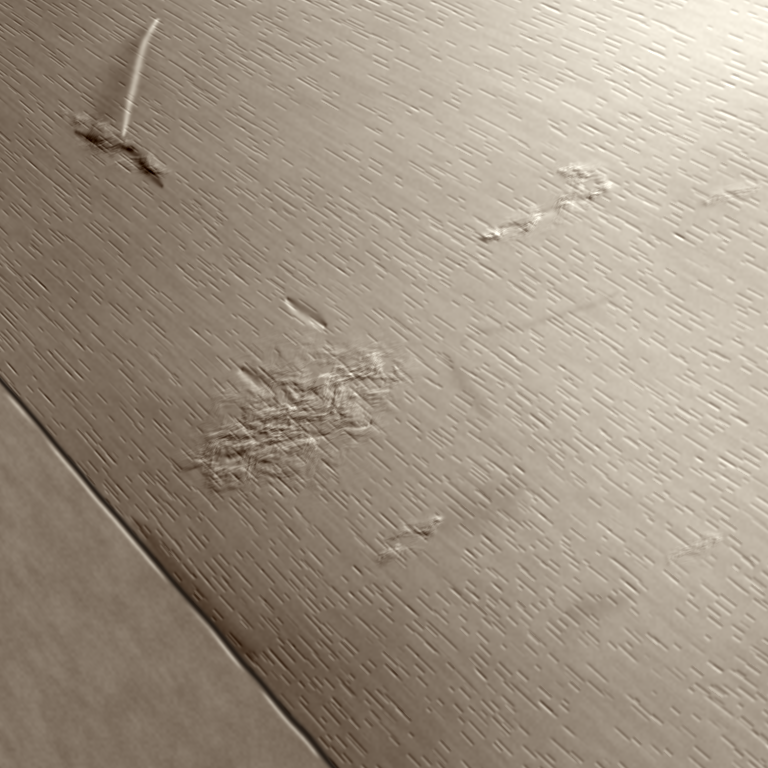
Reproduce this texture procedurally as a WebGL 1 fragment shader.

```glsl
precision highp float;
// Worn wooden floor seen at a slant: a pale plank with pores, knots and gouges,
// a dark seam and a plain plank at the lower left. Pores follow lines from a
// vanishing point; damage is a height field lit from the upper right.
uniform vec2 u_resolution;

const vec3 DARK_WOOD = vec3(0.46, 0.40, 0.34);
const vec3 PALE_WOOD = vec3(0.92, 0.89, 0.83);
const vec3 SEAM_COLOR = vec3(0.13, 0.10, 0.075);
const vec2 VANISHING = vec2(-1.05, 1.72);
const vec2 LIGHT_STEP = vec2(0.0028, 0.0028);

float hash(vec2 p) {
  vec3 q = fract(vec3(p.xyx) * 0.1031);
  q += dot(q, q.yzx + 33.33);
  return fract((q.x + q.y) * q.z);
}

float noise(vec2 p) {
  vec2 i = floor(p), f = fract(p);
  f = f * f * (3.0 - 2.0 * f);
  return mix(mix(hash(i), hash(i + vec2(1, 0)), f.x),
             mix(hash(i + vec2(0, 1)), hash(i + vec2(1, 1)), f.x), f.y);
}

float fbm(vec2 p) {
  float sum = 0.0, gain = 0.5;
  for (int i = 0; i < 4; i++) {
    sum += gain * noise(p);
    p = mat2(1.6, 1.2, -1.2, 1.6) * p + 7.3;
    gain *= 0.5;
  }
  return sum;
}

// Soft stroke from a to b, thinning toward both ends
float stroke(vec2 p, vec2 a, vec2 b, float width) {
  vec2 ab = b - a;
  float along = clamp(dot(p - a, ab) / dot(ab, ab), 0.0, 1.0);
  float d = length(p - a - ab * along);
  float taper = 0.45 + 2.2 * along * (1.0 - along);
  return exp(-pow(d / (width * taper), 2.0));
}

// Height of the damaged surface: crumbled patches minus cut gouges
float relief(vec2 p) {
  vec2 w = p + 0.012 * (vec2(noise(p * 38.0), noise(p * 38.0 + 19.0)) - 0.5);
  float patches = stroke(w, vec2(0.28, 0.40), vec2(0.50, 0.52), 0.068);
  patches += 0.9 * stroke(w, vec2(0.63, 0.69), vec2(0.78, 0.75), 0.014);
  patches += 0.9 * stroke(w, vec2(0.73, 0.78), vec2(0.79, 0.76), 0.016);
  patches += 0.8 * stroke(w, vec2(0.50, 0.275), vec2(0.57, 0.32), 0.015);
  patches += 0.7 * stroke(w, vec2(0.09, 0.85), vec2(0.21, 0.78), 0.018);
  patches += 0.4 * stroke(w, vec2(0.87, 0.27), vec2(0.94, 0.30), 0.014);
  patches += 0.4 * stroke(w, vec2(0.92, 0.74), vec2(0.99, 0.76), 0.012);
  vec2 chip = mat2(0.93, -0.37, 0.37, 0.93) * w * vec2(42.0, 76.0);
  float h = patches * 0.75 * smoothstep(0.25, 0.75, fbm(chip));
  h -= 0.34 * stroke(w, vec2(0.30, 0.405), vec2(0.48, 0.452), 0.006);
  h -= 0.40 * stroke(w, vec2(0.372, 0.608), vec2(0.425, 0.575), 0.007);
  h -= 0.42 * stroke(w, vec2(0.315, 0.515), vec2(0.385, 0.478), 0.010);
  h -= 0.25 * stroke(w, vec2(0.65, 0.705), vec2(0.77, 0.745), 0.006);
  return h;
}

// One layer of short grooves, each with a bright and a shaded wall
float pores(vec2 g, float size, float amount) {
  vec2 cell = vec2(0.050, 0.0115) * size;
  vec2 s = g / cell;
  float row = floor(s.y);
  s.x += 13.0 * hash(vec2(row, size * 31.0));
  vec2 id = vec2(floor(s.x), row) + size * 57.0;
  vec2 f = fract(s) - 0.5;
  float halfLength = mix(0.12, 0.40, hash(id));
  float body = 1.0 - smoothstep(halfLength - 0.10, halfLength + 0.05, abs(f.x));
  float d = (f.y - 0.35 * (hash(id + 11.0) - 0.5)) * cell.y / 0.0019;
  float depth = smoothstep(1.0 - amount, 1.3 - amount, hash(id + 23.0));
  return -d * exp(-d * d) * body * depth;
}

// Broad light: dim at the left and bottom, glare in the upper right
float sheen(vec2 p) {
  float light = 0.47 + 0.32 * smoothstep(0.05, 0.9, p.x + 0.25 * (p.y - 0.5));
  light -= 0.15 * (1.0 - smoothstep(0.0, 0.5, p.y));
  vec2 toGlare = (p - vec2(0.98, 0.98)) / vec2(0.30, 0.16);
  return light + 0.19 * exp(-dot(toGlare, toGlare));
}

// Darker stains, the gray knot and its pale lip
float stains(vec2 p) {
  vec2 w = p + 0.02 * (vec2(noise(p * 16.0), noise(p * 16.0 + 5.0)) - 0.5);
  float t = -0.09 * stroke(w, vec2(0.13, 0.83), vec2(0.195, 0.95), 0.028);
  t += 0.27 * stroke(w, vec2(0.160, 0.82), vec2(0.208, 0.975), 0.0055);
  t -= 0.23 * stroke(w, vec2(0.10, 0.825), vec2(0.17, 0.80), 0.007);
  t -= 0.25 * stroke(w, vec2(0.165, 0.80), vec2(0.215, 0.765), 0.006);
  t -= 0.06 * stroke(w, vec2(0.58, 0.53), vec2(0.64, 0.46), 0.011);
  t -= 0.05 * stroke(w, vec2(0.57, 0.31), vec2(0.67, 0.36), 0.030);
  t -= 0.04 * stroke(w, vec2(0.60, 0.55), vec2(0.80, 0.615), 0.006);
  t -= 0.05 * stroke(w, vec2(0.75, 0.20), vec2(0.82, 0.22), 0.018);
  return t - 0.10 * stroke(w, vec2(0.17, 0.31), vec2(0.33, 0.15), 0.014);
}

void main() {
  vec2 uv = gl_FragCoord.xy / u_resolution;
  vec2 ray = uv - VANISHING;
  vec2 grain = vec2(length(ray), 1.9 * atan(ray.y, ray.x));
  grain.y += 0.006 * noise(uv * 9.0);

  // Upper plank
  float top = sheen(uv) + stains(uv);
  top += 0.07 * (fbm(uv * vec2(3.0, 7.0) + 2.0) - 0.47);
  top += 0.045 * (noise(grain * vec2(22.0, 190.0)) - 0.5);
  top += 0.025 * (noise(uv * 230.0) - 0.5);
  float amount = 0.35 + 0.35 * noise(uv * 6.0);
  float grooves = pores(grain, 1.0, amount) + pores(grain, 0.72, amount)
                + 0.9 * pores(grain, 1.45, amount);
  top += 0.23 * grooves;
  top += 0.85 * (relief(uv) - relief(uv + LIGHT_STEP));

  // Lower plank
  float low = 0.505 + 0.05 * (uv.y - 0.2) + 0.10 * (fbm(grain * vec2(28.0, 75.0)) - 0.47);
  low += 0.03 * (noise(uv * 210.0) - 0.5);

  // Seam, with a worn pale edge below it
  float side = dot(uv - vec2(0.0, 0.506), normalize(vec2(1.161, 1.0)));
  side += 0.003 * (noise(uv * 22.0) - 0.5);
  float tone = mix(low, top, smoothstep(-0.002, 0.002, side));
  float edge = (side + 0.0065) / 0.0028;
  tone += 0.24 * exp(-edge * edge) * smoothstep(0.2, 0.7, noise(uv * 26.0));
  vec3 color = mix(DARK_WOOD, PALE_WOOD, (tone - 0.46) / 0.46);
  float gap = side / mix(0.0045, 0.0032, uv.y * 2.0);
  color = mix(color, SEAM_COLOR, 0.92 * exp(-gap * gap));
  gl_FragColor = vec4(clamp(color, 0.0, 1.0), 1.0);
}
```
